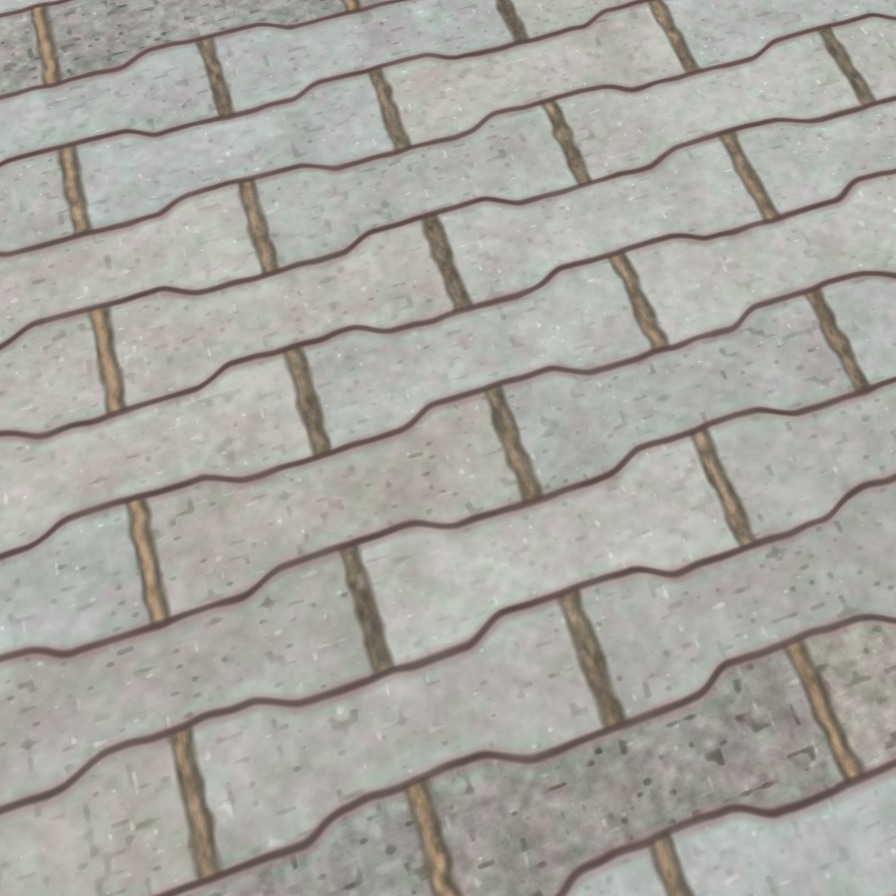
Reproduce this texture procedurally as a three.js fragment shader.

```glsl
// Weathered interlocking pavers in running bond, seen at a slant.
// A perspective inverse maps the canvas to (brick, course) space, where wavy bed
// joints, sandy cross joints, stains and grain are built from distances and noise.
varying vec2 vUv;

float hash(vec2 p) {
  return fract(sin(dot(p, vec2(127.1, 311.7))) * 43758.5453);
}

float noise(vec2 p) {
  vec2 i = floor(p), f = fract(p);
  f = f * f * (3.0 - 2.0 * f);
  return mix(mix(hash(i), hash(i + vec2(1.0, 0.0)), f.x),
             mix(hash(i + vec2(0.0, 1.0)), hash(i + 1.0), f.x), f.y);
}

float fbm(vec2 p) {
  float sum = 0.0, amp = 0.5;
  for (int i = 0; i < 4; i++) {
    sum += amp * noise(p);
    p = p * 2.03 + 17.3;
    amp *= 0.5;
  }
  return sum / 0.9375;
}

// Ground position: x counts bricks along a course, y counts courses downward
vec2 groundPlane(vec2 p) {
  vec2 along = vec2(0.347, -0.0781) - p * 0.0488;
  vec2 across = vec2(0.0129, 0.0733) + p * 0.0362;
  vec2 r = p - 0.0521;
  return vec2(r.x * across.y - r.y * across.x, along.x * r.y - along.y * r.x)
       / (along.x * across.y - along.y * across.x);
}

// Stepped edge that narrows each brick at its waist
float bedWave(float x) {
  return 0.04 - 0.15 * (1.0 - smoothstep(0.17, 0.29, abs(fract(x) - 0.5)));
}

void main() {
  vec2 ground = groundPlane(vec2(vUv.x, 1.0 - vUv.y));
  vec2 grain = ground * vec2(3.1, 1.0);

  // Nearest bed joint, then the course on this side of it
  float bed = floor(ground.y + 1.0);
  float bedDist = ground.y + 0.5 - bed - bedWave(ground.x - 0.5 * (bed - 1.0));
  bedDist += (noise(grain * 5.0) - 0.5) * 0.035;
  float course = bed - 1.0 + step(0.0, bedDist);

  // Cross joints, shifted by half a brick on every course
  float along = ground.x - 0.5 * course;
  vec2 brick = vec2(floor(along), course);
  vec2 joint = vec2(floor(along + 0.5), course);
  float crossDist = fract(along + 0.5) - 0.5 + (noise(grain * 7.0 + 40.0) - 0.5) * 0.014;

  // Brick face: wear per brick, stains, and one heavily worn course in nine
  float tone = hash(brick + 3.7);
  float worn = 1.0 - step(0.5, mod(course, 9.0));
  float stain = fbm(grain * 2.2 + tone * 30.0);
  float wear = 0.12 + 0.38 * tone * tone + 0.5 * worn + (stain - 0.5) * 0.75;
  vec3 color = mix(vec3(0.745, 0.755, 0.735), vec3(0.60, 0.58, 0.55), clamp(wear, 0.0, 1.3));
  color += (hash(brick + 9.1) - 0.5) * vec3(0.025, 0.0, -0.02);

  // Pink and green blotches, fine grain, dark pits and pale flecks
  color += (noise(grain * 6.0 + 11.0) - 0.5) * vec3(0.03, -0.022, 0.008);
  color += (fbm(grain * 11.0) - 0.5) * (0.12 + 0.14 * worn);
  float pits = smoothstep(0.72, 0.95, noise(grain * vec2(12.0, 15.0) + 70.0));
  color -= pits * (0.04 + 0.13 * clamp(wear, 0.0, 1.0)) * vec3(0.95, 1.0, 1.0);
  color += 0.09 * smoothstep(0.86, 0.98, noise(grain * 13.0 + 120.0));

  // Reddish grime and a faint green fringe beside the bed joints
  float grime = 1.0 - smoothstep(0.025, 0.11, abs(bedDist - 0.015));
  color = mix(color, vec3(0.60, 0.51, 0.50), grime * (0.25 + 0.5 * noise(grain * 4.0 + 5.0)));
  float fringe = smoothstep(0.06, 0.11, abs(bedDist)) - smoothstep(0.11, 0.20, abs(bedDist));
  color += fringe * vec3(-0.012, 0.014, 0.004);

  // Cross joints: shaded rims around a streak of tan sand
  float sandy = hash(joint + 21.0) * 0.5 + 0.6 * (1.0 - smoothstep(-0.2, 0.6, ground.x)) + 0.5 * worn;
  float streak = 1.0 - smoothstep(0.002, 0.022, abs(crossDist + 0.004));
  float dirtGrain = fbm(grain * vec2(14.0, 8.0) + 33.0);
  vec3 dirt = mix(vec3(0.40, 0.37, 0.32), vec3(0.68, 0.57, 0.44),
                  streak * clamp(sandy + dirtGrain - 0.35, 0.0, 1.0));
  dirt += (dirtGrain - 0.5) * 0.22;
  float crossMask = 1.0 - smoothstep(0.018, 0.037, abs(crossDist));
  color = mix(color, dirt, crossMask * 0.9);

  // Bed joints: thin, dark and slightly red, fading in places
  float bedMask = 1.0 - smoothstep(0.008, 0.050, abs(bedDist));
  float depth = 0.72 + 0.28 * noise(grain * 3.0 + 90.0);
  color = mix(color, vec3(0.35, 0.29, 0.275), bedMask * depth);

  gl_FragColor = vec4(clamp(color, 0.0, 1.0), 1.0);
}
```
